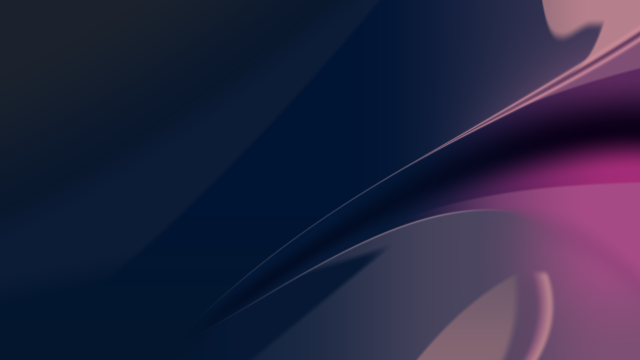
Reproduce this background procedurally as a WebGL 2 fragment shader.

```glsl
#version 300 es
precision highp float;
uniform vec2 u_resolution;
out vec4 outColor;

const vec3 NAVY = vec3(0.0, 0.078, 0.2);
const vec3 SLATE = vec3(0.11, 0.135, 0.175);
const vec3 BAND = vec3(0.047, 0.108, 0.212);
const vec3 INK = vec3(0.045, 0.0, 0.1);
const vec3 PLUM = vec3(0.36, 0.16, 0.37);
const vec3 MAGENTA = vec3(0.64, 0.17, 0.47);
const vec3 PINK = vec3(0.65, 0.29, 0.52);
const vec3 MAUVE = vec3(0.52, 0.33, 0.47);
const vec3 ASH = vec3(0.29, 0.27, 0.37);
const vec3 PEACH = vec3(0.71, 0.5, 0.545);

// Cubic curve height around a pivot
float cubic(float x, float pivot, vec4 k) {
  float t = x - pivot;
  return k.x + t * (k.y + t * (k.z + t * k.w));
}

float mask(float d, float soft) {
  return smoothstep(-soft, soft, d);
}

float glow(float d, float width) {
  return exp(-d * d / (width * width));
}

// Intersection with a rounded corner
float roundMin(float a, float b, float k) {
  float h = max(k - abs(a - b), 0.0) / k;
  return min(a, b) - 0.25 * h * h * k;
}

// Dark field with a broad diagonal band
vec3 backdrop(vec2 p) {
  float lower = cubic(p.x, 0.579, vec4(0.479, 0.98, 0.24, 0.0));
  float upper = cubic(p.x, 0.463, vec4(0.63, 0.65, 0.2, 0.0));
  vec3 corner = mix(vec3(0.035, 0.09, 0.175), SLATE, smoothstep(0.0, 0.5, p.y - upper));
  vec3 col = mix(NAVY, vec3(0.015, 0.088, 0.18), smoothstep(0.5, 0.0, p.y));
  float inBand = mask(p.y - lower, 0.012) * mask(p.y - 0.19 - 0.2 * p.x, 0.05);
  col = mix(col, BAND, inBand);
  return mix(col, corner, mask(p.y - upper, 0.06));
}

// Haze and the folded light above the crest
vec3 upperFold(vec3 col, vec2 p, float crest) {
  float d = p.y - crest;
  col = mix(col, vec3(0.19, 0.195, 0.31), smoothstep(0.95, 1.65, p.x));
  float near = exp(-max(d, 0.0) * 10.0) * smoothstep(1.15, 1.6, p.x);
  col = mix(col, vec3(0.42, 0.29, 0.43), 0.75 * near);
  float u = max(p.x - 1.505, 0.0) / 0.162;
  float rise = max(1.574 - p.x, 0.0) / 0.069;
  float top = 0.893 + 0.035 * smoothstep(1.56, 1.645, p.x) + 0.107 * pow(rise, 4.0);
  float bottom = crest + 0.006 + 0.07 * pow(u, 5.0);
  float soft = mix(0.008, 0.018, smoothstep(0.0, 0.1, d));
  float tongue = mask(roundMin(top - p.y, p.y - bottom, 0.02) + 0.004, soft);
  vec3 light = mix(PEACH, vec3(0.62, 0.45, 0.5), smoothstep(1.64, 1.5, p.x));
  return mix(col, light, (1.0 - tongue) * smoothstep(1.25, 1.55, p.x));
}

// Dark valley between the crest and the pink shelf
vec3 valley(vec2 p, float crest) {
  float center = cubic(p.x, 1.3, vec4(0.536, 0.409, -0.346, -0.105));
  float edge = cubic(p.x, 1.435, vec4(0.699, 0.4, -0.22, 0.0));
  float d = p.y - center;
  float spread = mix(0.35, 1.0, smoothstep(0.8, 1.6, p.x));
  vec3 dark = mix(vec3(0.008, 0.05, 0.145), INK, smoothstep(1.05, 1.65, p.x));
  vec3 above = mix(vec3(0.01, 0.095, 0.215), PLUM, smoothstep(1.1, 1.7, p.x));
  vec3 below = mix(vec3(0.02, 0.095, 0.21), MAGENTA, smoothstep(1.05, 1.75, p.x));
  vec3 col = mix(dark, above, smoothstep(0.0, 0.155 * spread, d));
  col = mix(col, below, smoothstep(0.0, 0.115 * spread, -d));
  float rim = mask(p.y - min(edge, crest - 0.005), 0.005);
  return mix(col, mix(above, MAUVE, 0.85), rim * smoothstep(1.1, 1.5, p.x));
}

// Ash coloured lower surface with a pink bloom and a navy leaf
vec3 lowerFold(vec2 p, float ridge) {
  vec3 col = mix(vec3(0.09, 0.15, 0.255), ASH, smoothstep(0.75, 1.3, p.x));
  col = mix(col, vec3(0.48, 0.31, 0.45), smoothstep(1.3, 1.7, p.x));
  float bloom = glow(length((p - vec2(1.72, 0.3)) * vec2(0.8, 1.0)), 0.17);
  col = mix(col, PINK, 0.85 * bloom);
  float leafTop = 0.309 - 0.3 * (1.076 - p.x);
  float leafBottom = 0.19 + 0.82 * (p.x - 0.926);
  float leaf = mask(roundMin(leafTop - p.y, p.y - leafBottom, 0.03) + 0.003, 0.012);
  col = mix(col, vec3(0.025, 0.095, 0.205), leaf);
  float shade = glow(p.y - ridge, 0.05) * smoothstep(1.4, 1.6, p.x);
  return mix(col, vec3(0.52, 0.24, 0.45), 0.6 * shade);
}

// Tan petal and the bright crescent beside it
vec3 petals(vec3 col, vec2 p) {
  float left = cubic(p.x, 1.296, vec4(0.144, 0.86, -1.3, 0.0)) - p.y;
  float right = cubic(p.y, 0.0, vec4(1.4, 0.4, -1.1, 0.0)) - p.x;
  vec3 tan = mix(vec3(0.52, 0.4, 0.45), vec3(0.43, 0.35, 0.42), smoothstep(0.0, 0.25, p.y));
  col = mix(col, tan, mask(left, 0.009) * mask(right, 0.015));
  float d = p.x - cubic(p.y, 0.0, vec4(1.474, 0.57, -1.9, 0.0));
  col = mix(col, vec3(0.37, 0.27, 0.39), 0.6 * glow(d + 0.045, 0.028) * mask(0.22 - p.y, 0.03));
  float crescent = mask(0.019 - abs(d), 0.01) * mask(0.242 - p.y, 0.012);
  return mix(col, mix(MAUVE, PEACH, smoothstep(-0.02, 0.015, d)), crescent);
}

void main() {
  vec2 p = gl_FragCoord.xy / u_resolution.y;
  float crest = cubic(p.x, 1.157, vec4(0.553, 0.5705, -0.128, 0.205));
  float ridge = cubic(p.x, 1.0, vec4(0.322, 0.47, -0.408, -0.455));
  float shelf = max(ridge, cubic(p.x, 1.435, vec4(0.468, 0.14, -0.26, 0.2)));

  // Stack the surfaces from top to bottom
  vec3 col = upperFold(backdrop(p), p, crest);
  col = mix(col, valley(p, crest), mask(crest - p.y, 0.004) * smoothstep(0.45, 0.75, p.x));
  vec3 shelfColor = mix(vec3(0.1, 0.14, 0.26), PINK, smoothstep(1.0, 1.65, p.x));
  col = mix(col, shelfColor, mask(shelf - p.y, 0.005) * smoothstep(1.05, 1.4, p.x));
  float foldSoft = mix(0.004, 0.06, smoothstep(1.3, 1.65, p.x));
  vec3 lower = petals(lowerFold(p, ridge), p);
  col = mix(col, lower, mask(ridge - p.y, foldSoft) * smoothstep(0.5, 0.8, p.x));

  // Fine highlights along the folds
  float split = 0.016 * smoothstep(1.1, 1.778, p.x);
  float shine = mix(0.3, 0.8, smoothstep(0.8, 1.5, p.x)) * smoothstep(0.5, 0.8, p.x);
  float width = mix(0.0027, 0.0075, smoothstep(1.2, 1.778, p.x));
  col = mix(col, vec3(0.36, 0.2, 0.35), 0.8 * glow(p.y - crest, width) * smoothstep(1.3, 1.6, p.x));
  float lines = max(glow(p.y - crest - split, width), glow(p.y - crest + split, width));
  vec3 lineColor = mix(vec3(0.5, 0.46, 0.54), vec3(0.8, 0.54, 0.6), smoothstep(0.9, 1.5, p.x));
  col = mix(col, lineColor, lines * shine);
  float ridgeShine = smoothstep(0.5, 1.15, p.x) * smoothstep(1.45, 1.2, p.x);
  col = mix(col, vec3(0.6, 0.5, 0.56), 0.65 * glow(p.y - ridge, 0.003) * ridgeShine);
  outColor = vec4(col, 1.0);
}
```
